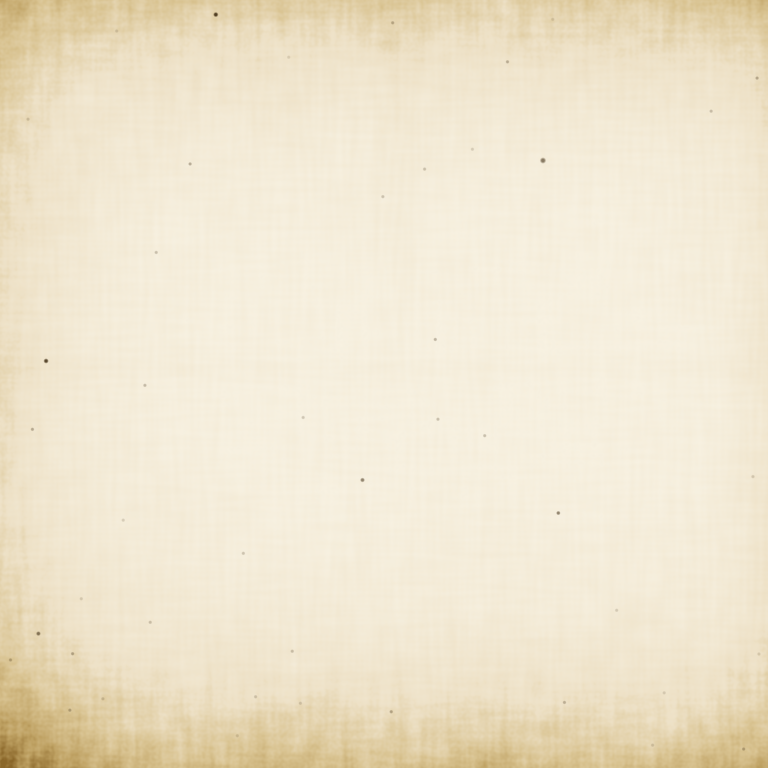
Give the GLSL for this texture, as a WebGL 1 fragment shader.

```glsl
precision highp float;
// Aged cream cloth paper: exponential falloffs brown each edge by its own amount,
// a colour ramp turns that age into tint, and stretched gradient noise makes
// the woven threads, grain and blotches. Small dark specks lie on top.

uniform vec2 u_resolution;

// Edge order: left, right, bottom, top
const vec4 EDGE_AGE = vec4(0.27, 0.15, 0.55, 0.42);
const vec4 EDGE_REACH = vec4(0.095, 0.050, 0.115, 0.115);
const float CORNER_AGE = 0.16;
const float CORNER_REACH = 0.10;
const float BLOTCH = 0.35;
const float WEAVE = 0.055;
const float GRAIN = 0.050;
const float CREASE = 0.025;
const float SCATTER_CELLS = 17.0;
const float SCATTER_CHANCE = 0.13;

const vec3 CREAM = vec3(0.968, 0.943, 0.880);
const vec3 IVORY = vec3(0.930, 0.880, 0.775);
const vec3 STRAW = vec3(0.850, 0.765, 0.570);
const vec3 OCHRE = vec3(0.745, 0.630, 0.385);
const vec3 UMBER = vec3(0.540, 0.400, 0.160);
const vec3 SPECK = vec3(0.250, 0.180, 0.080);

vec2 hash2(vec2 p) {
  vec3 q = fract(p.xyx * vec3(0.1031, 0.1030, 0.0973));
  q += dot(q, q.yzx + 33.33);
  return fract((q.xx + q.yz) * q.zy);
}

vec2 gradientAt(vec2 cell) {
  float angle = 6.2832 * hash2(cell).x;
  return vec2(cos(angle), sin(angle));
}

// Gradient noise, about -0.7 to 0.7
float gnoise(vec2 p) {
  vec2 i = floor(p);
  vec2 f = fract(p);
  vec2 w = f * f * f * (f * (f * 6.0 - 15.0) + 10.0);
  float a = dot(gradientAt(i), f);
  float b = dot(gradientAt(i + vec2(1.0, 0.0)), f - vec2(1.0, 0.0));
  float c = dot(gradientAt(i + vec2(0.0, 1.0)), f - vec2(0.0, 1.0));
  float d = dot(gradientAt(i + vec2(1.0, 1.0)), f - vec2(1.0, 1.0));
  return mix(mix(a, b, w.x), mix(c, d, w.x), w.y);
}

float fbm(vec2 p) {
  float sum = 0.0;
  float gain = 0.55;
  for (int i = 0; i < 4; i++) {
    sum += gain * gnoise(p);
    p = p * 2.03 + 17.3;
    gain *= 0.5;
  }
  return sum;
}

// Browning gathered from the four edges and the lower left corner
float edgeAge(vec2 uv) {
  vec4 depth = vec4(uv.x, 1.0 - uv.x, uv.y, 1.0 - uv.y);
  float age = dot(EDGE_AGE, exp(-depth / EDGE_REACH));
  return age + CORNER_AGE * exp(-length(uv) / CORNER_REACH);
}

// Crossed threads: noise drawn out along each axis
float weave(vec2 uv) {
  float warp = gnoise(uv * vec2(150.0, 13.0)) + 0.6 * gnoise(uv * vec2(62.0, 5.0) + 40.0);
  float weft = gnoise(uv * vec2(15.0, 160.0) + 80.0) + 0.5 * gnoise(uv * vec2(6.0, 70.0) + 120.0);
  return warp + 0.8 * weft;
}

vec3 paperTint(float age) {
  vec3 tint = mix(CREAM, IVORY, clamp(age / 0.25, 0.0, 1.0));
  tint = mix(tint, STRAW, clamp((age - 0.25) / 0.25, 0.0, 1.0));
  tint = mix(tint, OCHRE, clamp((age - 0.50) / 0.25, 0.0, 1.0));
  return mix(tint, UMBER, clamp((age - 0.75) / 0.30, 0.0, 1.0));
}

float dot2d(vec2 uv, vec2 center, float radius) {
  return 1.0 - smoothstep(radius * 0.35, radius * 1.4, length(uv - center));
}

// Faint specks, at most one in each grid cell
float scatteredSpecks(vec2 uv) {
  vec2 cell = floor(uv * SCATTER_CELLS);
  vec2 pick = hash2(cell + 7.0);
  vec2 center = (cell + 0.2 + 0.6 * hash2(cell + 53.0)) / SCATTER_CELLS;
  return step(pick.x, SCATTER_CHANCE) * (0.12 + 0.22 * pick.y) * dot2d(uv, center, 0.0022);
}

void main() {
  vec2 uv = gl_FragCoord.xy / u_resolution;

  // Age: edge browning broken by blotches, plus a faint crossed crease
  float age = edgeAge(uv);
  age *= 1.0 + BLOTCH * fbm(uv * 7.0) + 0.25 * gnoise(uv * vec2(45.0, 28.0));
  vec2 fold = (uv - vec2(0.515, 0.52)) / vec2(0.030, 0.012);
  age += CREASE * (exp(-fold.x * fold.x) * smoothstep(0.45, 0.65, uv.y) + exp(-fold.y * fold.y));

  // Cloth texture, stronger where the paper is darker
  float strength = 0.7 + 1.3 * min(age, 1.0);
  float grain = gnoise(uv * 210.0) + 0.6 * gnoise(uv * 95.0 + 31.0);
  age += strength * (WEAVE * weave(uv) + GRAIN * grain) + 0.03 * fbm(uv * 12.0 + 9.0);
  vec3 color = paperTint(age) + 0.008 * grain;

  // Specks: the clear ones, then the scatter
  float speck = 0.90 * dot2d(uv, vec2(0.281, 0.981), 0.0028);
  speck = max(speck, 0.85 * dot2d(uv, vec2(0.060, 0.530), 0.0028));
  speck = max(speck, 0.60 * dot2d(uv, vec2(0.707, 0.791), 0.0034));
  speck = max(speck, 0.55 * dot2d(uv, vec2(0.472, 0.375), 0.0026));
  speck = max(speck, 0.55 * dot2d(uv, vec2(0.727, 0.332), 0.0024));
  speck = max(speck, 0.60 * dot2d(uv, vec2(0.050, 0.175), 0.0026));
  speck = max(speck, scatteredSpecks(uv));
  gl_FragColor = vec4(mix(color, SPECK, speck), 1.0);
}
```
